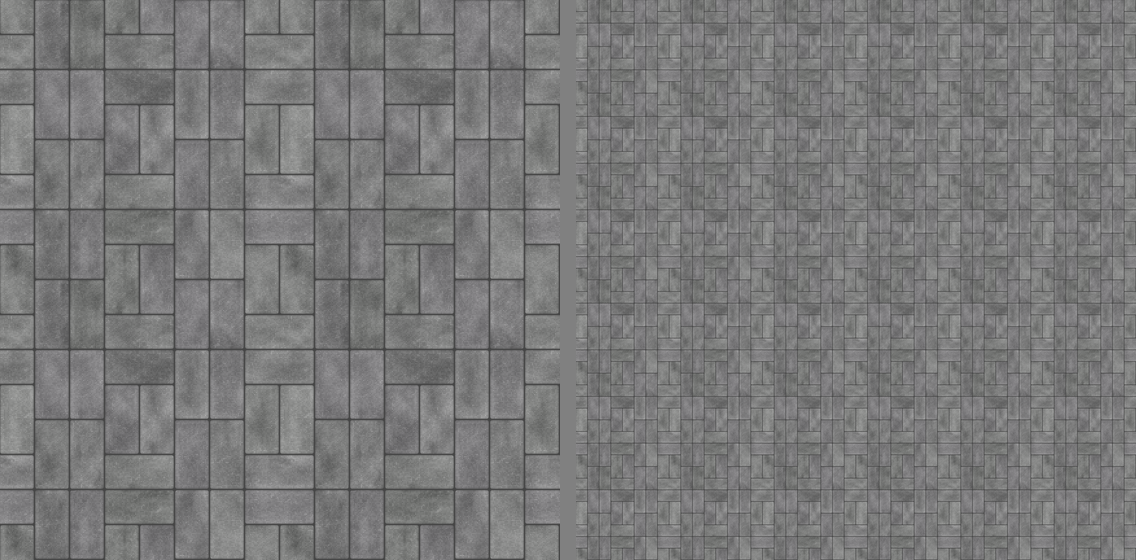
Left: one tile. Right: repeated 3 by 3.
Give the GLSL for this texture, as a Shadertoy shader.

```glsl
// Grey concrete pavers: columns of paired upright stones alternate with columns
// of two flat stones and an upright pair. Each point finds its stone, then a
// rounded box cuts the joints and noise seeded by the wrapped stone id adds wear.

const float REPEATS = 4.0;        // pattern repeats across and down
const float CELL = 4.0;           // stone widths in one repeat
const float WEAR_PERIOD = 8.0;    // stone widths after which the wear recurs
const vec2 LAYOUT_SHIFT = vec2(-0.0156, 0.0156); // offset of all joints
const float JOINT_HALF = 0.022;   // half joint width, in stone widths
const float CORNER = 0.06;        // corner radius
const float EDGE_SOFT = 0.025;    // softness of the stone edge
const float RIM_LIGHT = 0.024;    // brightness of the worn rim
const float TONE_RANGE = 0.06;    // brightness spread between stones
const float MOTTLE = 0.23;        // cloudy variation within a stone
const float GRAIN = 0.075;        // fine sandy variation
const float GRIT = 0.055;         // brightness of pale specks
const float STAIN = 0.09;         // depth of the dark patches
const vec3 STONE = vec3(0.491, 0.491, 0.492);
const vec3 JOINT = vec3(0.27, 0.27, 0.27);
const vec3 TINT = vec3(0.003, -0.002, 0.006);

float hash(vec2 p) {
    return fract(sin(dot(p, vec2(127.1, 311.7))) * 43758.5453);
}

float noise(vec2 p) {
    vec2 i = floor(p), f = fract(p);
    f = f * f * (3.0 - 2.0 * f);
    return mix(mix(hash(i), hash(i + vec2(1, 0)), f.x),
               mix(hash(i + vec2(0, 1)), hash(i + vec2(1, 1)), f.x), f.y);
}

float fbm(vec2 p) {
    float sum = 0.0, amp = 0.5;
    for (int i = 0; i < 4; i++) {
        sum += amp * noise(p);
        p = p * 2.03 + 17.3;
        amp *= 0.5;
    }
    return sum / 0.9375;
}

float roundedBox(vec2 p, vec2 halfSize, float radius) {
    vec2 q = abs(p) - halfSize + radius;
    return length(max(q, 0.0)) + min(max(q.x, q.y), 0.0) - radius;
}

// Lower left corner and size of the stone covering p
void findStone(vec2 p, out vec2 origin, out vec2 size) {
    vec2 cell = floor(p);
    vec2 odd = 2.0 * floor((cell - 1.0) / 2.0) + 1.0;
    vec2 slot = mod(cell, CELL);
    bool uprightColumn = slot.x > 0.5 && slot.x < 2.5;
    bool flatRow = slot.y > 0.5 && slot.y < 2.5;
    size = vec2(1, 2);
    if (uprightColumn) {
        origin = vec2(cell.x, 2.0 * floor(cell.y / 2.0));
    } else if (flatRow) {
        origin = vec2(odd.x, cell.y);
        size = vec2(2, 1);
    } else {
        origin = vec2(cell.x, odd.y);
    }
}

// Stone colour; local runs from the lower left corner of the stone
vec3 stoneColor(vec2 local, vec2 id, bool isFlat) {
    float seed = hash(id + 3.7);
    vec2 offset = floor(64.0 * vec2(seed, hash(id + 9.2)));
    vec2 along = isFlat ? local.yx : local;

    float tone = TONE_RANGE * (hash(id + 21.4) - 0.5);
    float clouds = MOTTLE * (fbm(along * vec2(2.4, 1.4) + offset) - 0.5);
    float grain = GRAIN * (noise(local * 27.0 + offset) - 0.5);

    // Dark blotches on some stones, pale grit on all of them
    float blotch = smoothstep(0.55, 0.82, fbm(along * vec2(2.4, 1.1) + offset + 31.0));
    float stain = STAIN * blotch * smoothstep(0.3, 0.9, seed);
    float grit = GRIT * smoothstep(0.78, 0.96, noise(local * 17.0 + offset + 11.0));

    vec3 tint = TINT * (2.0 * hash(id + 14.8) - 1.0);
    return STONE + tint + tone + clouds + grain + grit - stain;
}

void mainImage(out vec4 fragColor, in vec2 fragCoord) {
    float gridSize = REPEATS * CELL;
    vec2 p = fragCoord / iResolution.xy * gridSize - LAYOUT_SHIFT;
    float pixel = gridSize / min(iResolution.x, iResolution.y);

    vec2 origin, size;
    findStone(p, origin, size);
    vec2 local = p - origin;
    vec2 id = mod(origin, WEAR_PERIOD);

    // Stone face with a lighter worn rim
    float d = roundedBox(local - 0.5 * size, 0.5 * size - JOINT_HALF, CORNER);
    vec3 color = stoneColor(local, id, size.x > size.y);
    float rim = (d + 0.075) / 0.035;
    color += RIM_LIGHT * exp(-rim * rim);

    // Dark joint between the stones
    float soft = max(EDGE_SOFT, 0.6 * pixel);
    color = mix(color, JOINT, smoothstep(-soft, soft, d));
    fragColor = vec4(color, 1.0);
}
```
